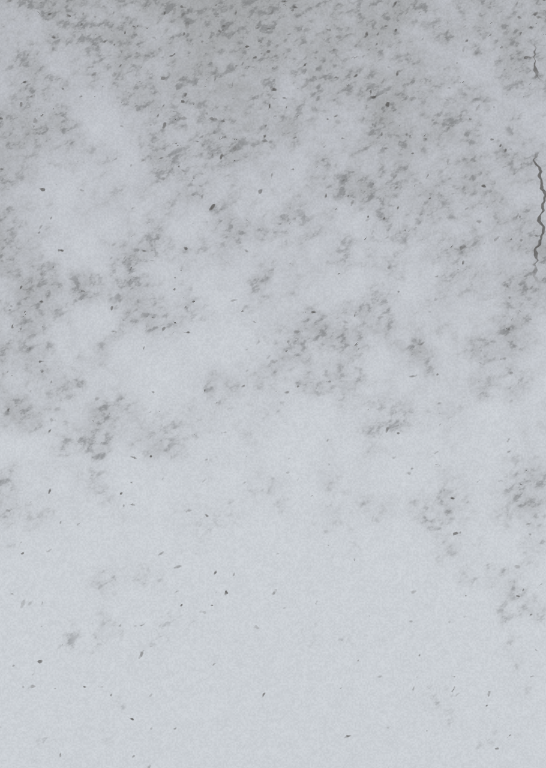
Reproduce this texture procedurally as a Shadertoy shader.

```glsl
const vec3 PLASTER = vec3(0.797, 0.815, 0.835);
const vec3 HAZE = vec3(0.738, 0.750, 0.776);
const vec3 STAIN = vec3(0.632, 0.640, 0.646);
const vec3 PIT = vec3(0.36, 0.355, 0.35);
const float CLOUD_SCALE = 5.5;
const float PATCH_SCALE = 24.0;
const float CRUMB_SCALE = 125.0;
const float GRAIN_SCALE = 512.0;
const float GRAIN = 0.042;
const float CRUMB_DARKNESS = 0.10;
const float PIT_CELLS = 36.0;
const float SLANT = 0.5;
const int PIT_LAYERS = 3;

float hash(vec2 p) {
    vec3 q = fract(vec3(p.xyx) * 0.1031);
    q += dot(q, q.yzx + 33.33);
    return fract((q.x + q.y) * q.z);
}

vec2 hash2(vec2 p) {
    return vec2(hash(p), hash(p + 57.3));
}

mat2 rotation(float a) {
    return mat2(cos(a), -sin(a), sin(a), cos(a));
}

float noise(vec2 p) {
    vec2 i = floor(p), f = fract(p);
    f = f * f * (3.0 - 2.0 * f);
    return mix(mix(hash(i), hash(i + vec2(1, 0)), f.x),
               mix(hash(i + vec2(0, 1)), hash(i + vec2(1, 1)), f.x), f.y);
}

float fbm(vec2 p, int octaves) {
    float sum = 0.0, amp = 0.5, total = 0.0;
    for (int i = 0; i < octaves; i++) {
        sum += amp * noise(p);
        total += amp;
        amp *= 0.58;
        p = rotation(0.7) * p * 2.03 + 17.1;
    }
    return sum / total;
}

// Ragged slanted specks, more frequent where the wall is dirty
float pits(vec2 p, float dirt, float pixel) {
    float mask = 0.0;
    for (int layer = 0; layer < PIT_LAYERS; layer++) {
        float cells = PIT_CELLS * (1.0 + 0.55 * float(layer));
        vec2 q = p * cells + 31.7 * float(layer);
        vec2 id = floor(q);
        vec2 jitter = hash2(id);
        vec2 d = (fract(q) - 0.25 - 0.5 * jitter) / cells;
        d = rotation(SLANT + 1.8 * (jitter.y - 0.5)) * d;
        d.x *= 0.35 + 0.35 * jitter.x;
        float size = hash(id + 9.1);
        float radius = mix(0.0005, 0.0019, size * size * size);
        float ragged = 0.0022 * (noise(p * 330.0) - 0.5);
        float speck = 1.0 - smoothstep(-pixel, pixel, length(d) + ragged - radius);
        float chance = 0.04 + 0.3 * smoothstep(0.0, 0.5, dirt);
        float present = step(hash(id + 23.9), chance);
        float strength = hash(id + 41.3);
        mask = max(mask, speck * present * mix(0.2, 0.85, strength * strength));
    }
    return mask;
}

// Broken crack hugging the upper right border
float edgeCrack(vec2 p, float aspect, float pixel) {
    float wander = 0.03 * (fbm(vec2(p.y * 34.0, 3.0), 4) - 0.5);
    float d = abs(p.x - aspect + 0.009 + wander);
    float width = 0.004 * noise(p * 130.0) - 0.0005;
    float broken = smoothstep(0.48, 0.58, noise(vec2(p.y * 13.0, 8.0)));
    float line = 1.0 - smoothstep(width - pixel, width + pixel, d);
    return line * broken * smoothstep(0.62, 0.68, p.y);
}

void mainImage(out vec4 fragColor, in vec2 fragCoord) {
    vec2 p = fragCoord / iResolution.y;
    float aspect = iResolution.x / iResolution.y;
    float pixel = 0.9 / iResolution.y;

    // Layers of soiling from broad clouds to small crumbs
    float cloud = fbm(p * CLOUD_SCALE + 4.3, 4) - 0.5;
    float patches = fbm(p * PATCH_SCALE + 11.0, 4) - 0.5;
    vec2 slanted = rotation(SLANT) * p;
    float crumbs = fbm(slanted * vec2(0.8, 1.2) * CRUMB_SCALE, 3) - 0.5;
    float dirt = 0.62 * (p.y - 0.5) + 0.65 * cloud + 0.6 * patches + 0.35 * crumbs;

    // Pale plaster fading into haze and grey stains
    float haze = smoothstep(0.25, 0.85, p.y + 0.5 * cloud + 0.3 * patches);
    vec3 color = mix(PLASTER, HAZE, haze);
    float stain = smoothstep(-0.1, 0.54, dirt);
    color = mix(color, STAIN, 0.92 * stain);

    // Dark crumbs clustered inside the stains
    float clump = smoothstep(0.03, 0.42, dirt + 0.5 * patches);
    color -= CRUMB_DARKNESS * clump * smoothstep(0.0, 0.3, crumbs);
    color += 0.025 * crumbs;

    color = mix(color, PIT, pits(p, dirt, pixel));
    color = mix(color, PIT, 0.8 * edgeCrack(p, aspect, pixel));

    // Fine surface grain
    color += GRAIN * (noise(p * GRAIN_SCALE) - 0.5);
    fragColor = vec4(color, 1.0);
}
```
